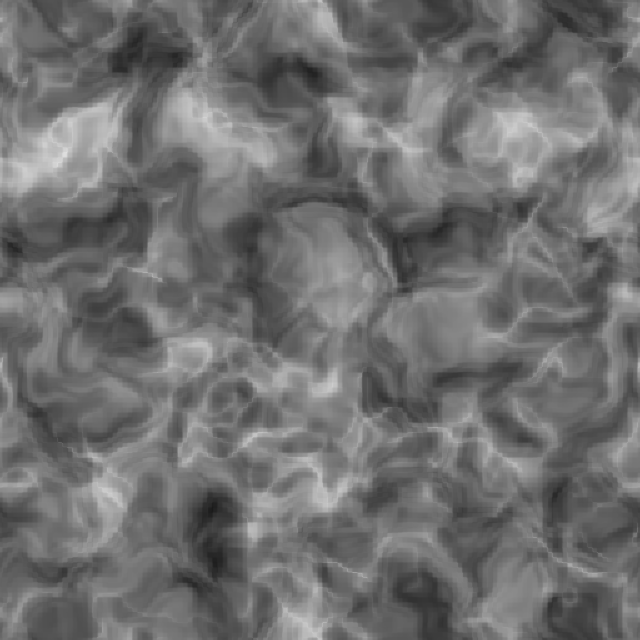
Give the GLSL for this texture, as a Shadertoy shader.

```glsl
// Seamless grey smoke: soft mottled haze crossed by thin, bright, folded wisps.

const float GRID = 128.0;        // soft mosaic cells across the canvas
const float BASE_GREY = 0.375;
const float HAZE_CONTRAST = 0.33;
const float WISP_BRIGHTNESS = 0.21;
const int WISP_LAYERS = 4;

// Integer hash of a lattice cell, 0 to 1
float hash(vec2 cell, float seed) {
    uint h = uint(cell.x) * 1597334677u ^ uint(cell.y) * 3812015801u ^ uint(seed) * 2798796415u;
    h = (h ^ (h >> 16)) * 2246822519u;
    h = (h ^ (h >> 13)) * 3266489917u;
    h ^= h >> 16;
    return float(h >> 8) / 16777216.0;
}

// Contribution of one lattice corner, wrapped to the period
float cornerSlope(vec2 cell, vec2 corner, vec2 local, float period, float seed) {
    float angle = 6.28318 * hash(mod(cell + corner, period), seed);
    return dot(vec2(cos(angle), sin(angle)), local - corner);
}

// Gradient noise that repeats over the unit square
float noise(vec2 uv, float period, float seed) {
    vec2 p = uv * period;
    vec2 cell = floor(p);
    vec2 f = p - cell;
    vec2 w = f * f * f * (f * (f * 6.0 - 15.0) + 10.0);
    float a = cornerSlope(cell, vec2(0, 0), f, period, seed);
    float b = cornerSlope(cell, vec2(1, 0), f, period, seed);
    float c = cornerSlope(cell, vec2(0, 1), f, period, seed);
    float d = cornerSlope(cell, vec2(1, 1), f, period, seed);
    return mix(mix(a, b, w.x), mix(c, d, w.x), w.y);
}

float fbm(vec2 uv, float period, int octaves, float gain, float seed) {
    float sum = 0.0;
    float amplitude = 1.0;
    for (int i = 0; i < octaves; i++) {
        sum += amplitude * noise(uv, period, seed + float(i));
        period *= 2.0;
        amplitude *= gain;
    }
    return sum;
}

// Bends space so that features stretch and fold
vec2 warp(vec2 uv, float period, float amount, float seed) {
    return uv + amount * vec2(fbm(uv, period, 3, 0.5, seed),
                              fbm(uv, period, 3, 0.5, seed + 10.0));
}

// Bright crests along the zero lines of folded noise, faded in and out
float wisps(vec2 uv, float period, float sharpness, float seed) {
    vec2 folded = warp(uv, period, 0.85 / period, seed);
    float crest = exp(-sharpness * abs(noise(folded, period, seed + 20.0)));
    float presence = smoothstep(-0.08, 0.42, noise(folded, period + 1.0, seed + 30.0));
    return crest * presence;
}

// Flattens each grid cell while keeping its borders smooth
vec2 softMosaic(vec2 uv, float cells) {
    vec2 p = uv * cells;
    return (floor(p) + smoothstep(0.2, 0.8, fract(p))) / cells;
}

void mainImage(out vec4 fragColor, in vec2 fragCoord) {
    vec2 uv = softMosaic(fragCoord / iResolution.xy, GRID);

    // Mottled haze
    vec2 drift = warp(uv, 5.0, 0.12, 1.0);
    float grey = BASE_GREY + HAZE_CONTRAST * fbm(drift, 7.0, 4, 0.6, 40.0);

    // Wisps, from broad and soft to fine and crisp
    for (int i = 0; i < WISP_LAYERS; i++) {
        float layer = float(i);
        grey += WISP_BRIGHTNESS * wisps(uv, 4.0 + layer, 13.0 - layer, 100.0 + 50.0 * layer);
    }

    // Gentle roll-off of the extremes
    grey = clamp(grey, 0.1, 1.0);
    grey -= 0.35 * max(grey - 0.7, 0.0);
    fragColor = vec4(vec3(grey), 1.0);
}
```
